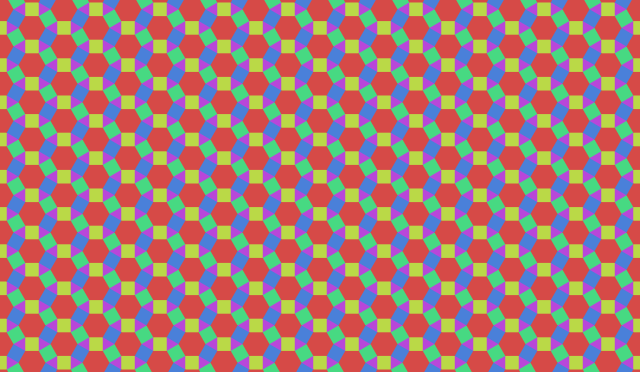
Write a Shadertoy shader that draws this pattern.

```glsl
const float SQRT3 = 1.7320508;
const vec2 REPEATS = vec2(10.0, 10.0);   // whole repeats across and down
const vec2 CELL = vec2(SQRT3, 1.0);      // one repeat holds two hexagons
const vec2 PHASE = vec2(0.0, 0.75);

const vec3 RED = vec3(0.84, 0.29, 0.28);
const vec3 BLUE = vec3(0.29, 0.50, 0.85);
const vec3 GREEN = vec3(0.28, 0.85, 0.51);
const vec3 YELLOW = vec3(0.73, 0.85, 0.28);
const vec3 PURPLE = vec3(0.72, 0.28, 0.85);

// Offset from the nearest point of a rectangular lattice
vec2 latticeOffset(vec2 p, vec2 cell) {
    return p - cell * floor(p / cell + 0.5);
}

// Offset from the nearest hexagon centre, using two interleaved lattices
vec2 hexOffset(vec2 p, vec2 cell) {
    vec2 a = latticeOffset(p, cell);
    vec2 b = latticeOffset(p - 0.5 * cell, cell);
    return dot(a, a) < dot(b, b) ? a : b;
}

// Signed distance to an endless band along a unit axis
float bandDistance(vec2 p, vec2 axis, float halfWidth) {
    return abs(p.x * axis.y - p.y * axis.x) - halfWidth;
}

// Signed distance to the sides of a flat-topped hexagon
float hexDistance(vec2 p, float apothem) {
    p = abs(p);
    return max(p.y, dot(p, vec2(0.5 * SQRT3, 0.5))) - apothem;
}

float coverage(float dist, float pixel) {
    return clamp(0.5 - dist / pixel, 0.0, 1.0);
}

// Hexagons, squares and triangles sharing one side length
vec3 tiling(vec2 p, float side, float pixel) {
    vec2 rising = vec2(0.5 * SQRT3, 0.5);
    vec2 falling = vec2(0.5 * SQRT3, -0.5);
    float halfSide = 0.5 * side;

    // Bands become squares once the hexagon covers their crossing
    vec3 color = PURPLE;
    color = mix(color, YELLOW, coverage(bandDistance(p, vec2(0.0, 1.0), halfSide), pixel));
    color = mix(color, GREEN, coverage(bandDistance(p, rising, halfSide), pixel));
    color = mix(color, BLUE, coverage(bandDistance(p, falling, halfSide), pixel));
    return mix(color, RED, coverage(hexDistance(p, halfSide * SQRT3), pixel));
}

void mainImage(out vec4 fragColor, in vec2 fragCoord) {
    vec2 uv = fragCoord / iResolution.xy;
    vec2 p = (uv * REPEATS - PHASE) * CELL;
    float pixel = REPEATS.y * CELL.y / iResolution.y;
    float side = 1.0 / (1.0 + SQRT3);
    fragColor = vec4(tiling(hexOffset(p, CELL), side, pixel), 1.0);
}
```
